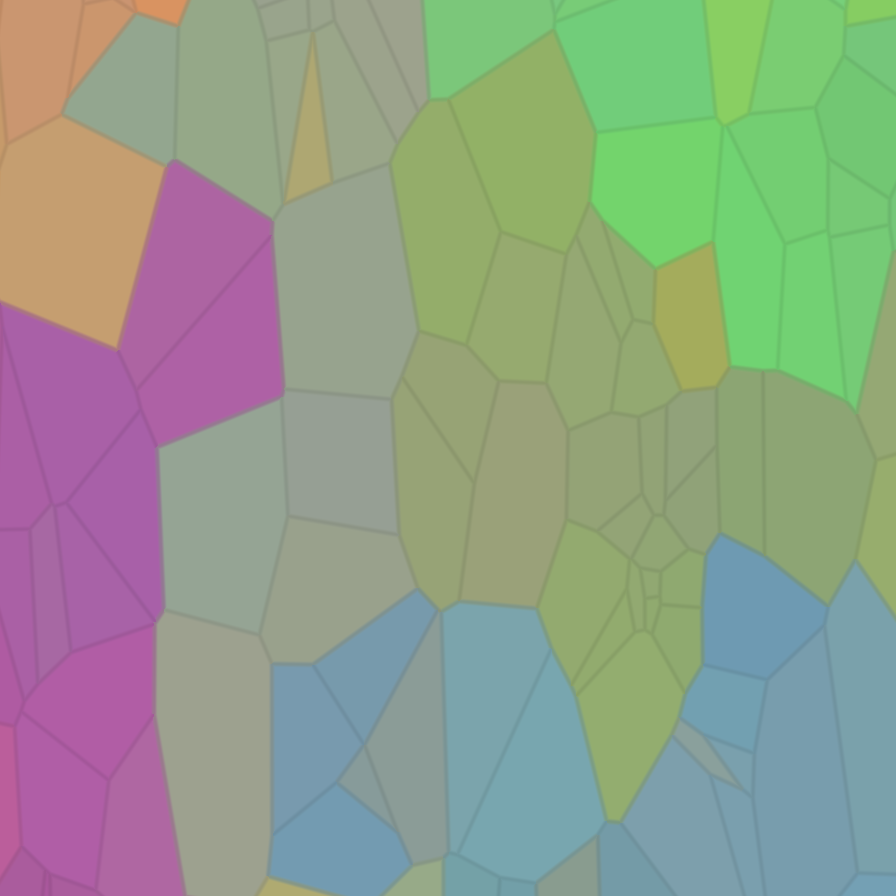
This pattern is drawn by a WebGL 2 fragment shader. Its source:

```glsl
#version 300 es
precision highp float;
precision highp int;

// Stained-glass mosaic of irregular, tall Voronoi cells with faint soft seams.
// Each grid tile scatters a clump of sites of random number, so cell sizes vary;
// every cell takes the hue of the wobbly colour band its site falls in, plus a drift.

uniform vec2 u_resolution;
out vec4 fragColor;

const vec2 GRID = vec2(6.4, 3.6);        // tiles per canvas; tall tiles stretch the cells
const float CLUMPING = 0.42;
const float SEAM_HALF_WIDTH = 0.0042;
const float EDGE_SOFTNESS = 0.0044;
const float SEAM_SHADE = 0.925;

const vec3 SAGE = vec3(0.60, 0.64, 0.55);
const vec3 OLIVE = vec3(0.58, 0.67, 0.43);
const vec3 STEEL = vec3(0.45, 0.62, 0.69);
const vec3 GREEN = vec3(0.44, 0.81, 0.47);
const vec3 PLUM = vec3(0.68, 0.36, 0.64);
const vec3 ORANGE = vec3(0.81, 0.59, 0.41);
const vec3 GREY = vec3(0.61, 0.62, 0.57);

// Three random values in 0..1 from an integer lattice point and an index
vec3 hash3(vec2 cell, int index) {
    uvec3 v = uvec3(ivec3(ivec2(cell), index)) * 1664525u + 1013904223u;
    v.x += v.y * v.z; v.y += v.z * v.x; v.z += v.x * v.y;
    v ^= v >> 16u;
    v.x += v.y * v.z; v.y += v.z * v.x; v.z += v.x * v.y;
    return vec3(v >> 8u) / 16777216.0;
}

float cornerSlope(vec2 lattice, vec2 offset, int seed) {
    float angle = 6.28319 * hash3(lattice, seed).x;
    return dot(vec2(cos(angle), sin(angle)), offset);
}

float gradientNoise(vec2 p, int seed) {
    vec2 i = floor(p), f = p - i;
    vec2 u = f * f * f * (f * (f * 6.0 - 15.0) + 10.0);
    vec2 e = vec2(1.0, 0.0);
    float low = mix(cornerSlope(i, f, seed), cornerSlope(i + e, f - e, seed), u.x);
    float high = mix(cornerSlope(i + e.yx, f - e.yx, seed),
                     cornerSlope(i + 1.0, f - 1.0, seed), u.x);
    return mix(low, high, u.y);
}

// Sites: crowded tiles give small cells, sparse tiles give large ones
int siteCount(vec2 tile) {
    return 1 + int(13.0 * pow(hash3(tile, 90).x, 2.0));
}

vec3 siteAt(vec2 tile, int index) {
    vec3 random = hash3(tile, index);
    vec2 clump = hash3(tile, 91).xy;
    return vec3(tile + mix(random.xy, clump, CLUMPING), random.z);
}

// Bands: a warm left column, a grey one, then stacked rows; widths set the shares
vec3 bandColor(vec2 p) {
    vec2 wobble = vec2(gradientNoise(p * 3.6, 50), gradientNoise(p * 3.6, 51));
    vec2 b = p + 0.26 * wobble;
    if (b.x < 0.21) return b.y < 0.58 ? PLUM : ORANGE;
    if (b.x < 0.44) return SAGE;
    if (b.y < 0.29) return STEEL;
    return b.y < 0.67 ? OLIVE : GREEN;
}

// Cell colour: band hue, partly greyed, sometimes warmed, drifting slowly
vec3 cellColor(vec3 site) {
    vec2 p = site.xy / GRID;
    vec2 stray = 0.09 * (fract(site.z * vec2(91.0, 53.0)) - 0.5);
    float greying = 0.15 * site.z * site.z;
    float warmth = smoothstep(0.84, 0.97, fract(site.z * 37.0));
    vec3 drift = vec3(gradientNoise(p * 3.0, 60), gradientNoise(p * 3.0, 61),
                      gradientNoise(p * 3.0, 62));
    return mix(bandColor(p + stray), GREY, greying)
        + warmth * vec3(0.08, 0.0, -0.09) + 0.07 * drift;
}

// Distance in canvas units from q to the border between two sites
float borderDistance(vec2 q, vec2 own, vec2 other) {
    vec2 normal = normalize(other - own);
    return dot(0.5 * (own + other) - q, normal) / length(normal * GRID);
}

void main() {
    vec2 q = gl_FragCoord.xy / u_resolution * GRID;
    vec2 home = floor(q);
    vec3 own = vec3(0.0), neighbor = vec3(0.0);
    float nearest = 1e3, border = 1e3;

    // Pass 0 finds the owning site, pass 1 the closest border
    for (int pass = 0; pass < 2; pass++)
    for (int y = -2; y <= 2; y++)
    for (int x = -2; x <= 2; x++) {
        vec2 tile = home + vec2(x, y);
        int count = siteCount(tile);
        for (int i = 0; i < count; i++) {
            vec3 site = siteAt(tile, i);
            if (pass == 0) {
                float d = distance(q, site.xy);
                if (d < nearest) { nearest = d; own = site; }
            } else if (distance(site.xy, own.xy) > 1e-4) {
                float d = borderDistance(q, own.xy, site.xy);
                if (d < border) { border = d; neighbor = site; }
            }
        }
    }

    // Blend across the border, then lay the soft seam over it
    float inside = 0.5 + 0.5 * smoothstep(0.0, EDGE_SOFTNESS, border);
    vec3 color = mix(cellColor(neighbor), cellColor(own), inside);
    float seam = 1.0 - smoothstep(0.0, SEAM_HALF_WIDTH, border);
    fragColor = vec4(color * mix(1.0, SEAM_SHADE, seam), 1.0);
}
```
